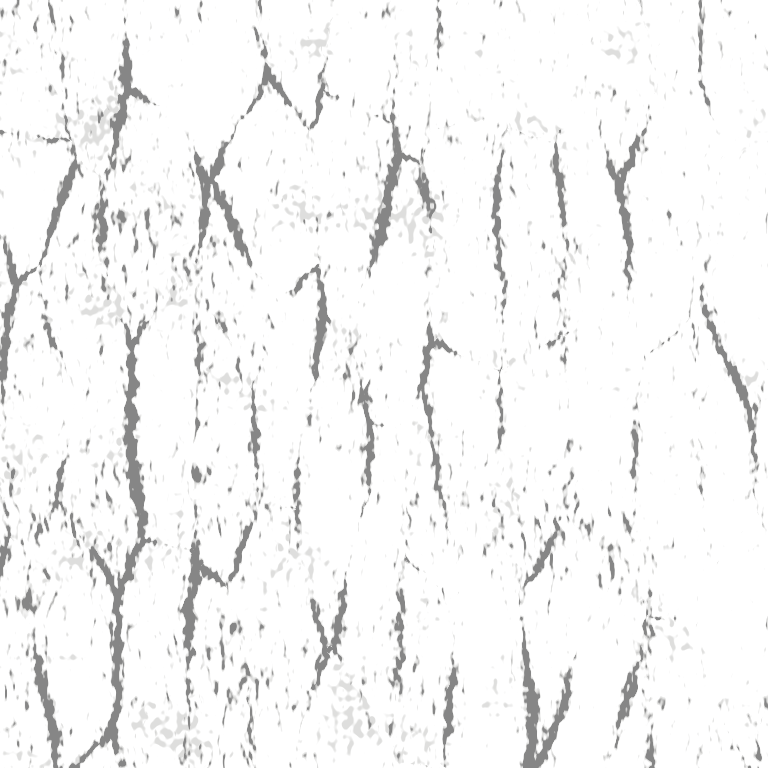
This texture is drawn by a three.js fragment shader. Its source:

```glsl
// Pale tree bark: broken upright grey cracks, small flecks and faint smudges on white.
varying vec2 vUv;

float hash(vec2 p) {
  vec3 q = fract(p.xyx * 0.1031);
  q += dot(q, q.yzx + 33.33);
  return fract((q.x + q.y) * q.z);
}

vec2 gradient(vec2 cell) {
  float angle = 6.2832 * hash(cell + 17.0);
  return vec2(cos(angle), sin(angle));
}

float gradientNoise(vec2 p) {
  vec2 i = floor(p);
  vec2 f = p - i;
  vec2 u = f * f * f * (f * (f * 6.0 - 15.0) + 10.0);
  vec2 e = vec2(1.0, 0.0);
  float low = mix(dot(gradient(i), f), dot(gradient(i + e), f - e), u.x);
  float high = mix(dot(gradient(i + e.yx), f - e.yx), dot(gradient(i + 1.0), f - 1.0), u.x);
  return mix(low, high, u.y);
}

vec2 platePoint(vec2 cell) {
  return cell + 0.5 + 0.85 * (vec2(hash(cell + 5.0), hash(cell + 71.0)) - 0.5);
}

// Distance to the nearest border between bark plates, and how upright that border is.
vec2 plateBorder(vec2 uv) {
  vec2 scale = vec2(12.0, 3.6);
  vec2 p = uv * scale + 20.0;
  vec2 home = floor(p);
  vec2 nearest = home;
  float best = 100.0;
  for (int y = -1; y <= 1; y++) {
    for (int x = -1; x <= 1; x++) {
      vec2 cell = floor(p) + vec2(float(x), float(y));
      vec2 toPoint = platePoint(cell) - p;
      float d = dot(toPoint, toPoint);
      if (d < best) {
        best = d;
        home = cell;
        nearest = platePoint(cell);
      }
    }
  }
  vec2 border = vec2(1.0, 1.0);
  for (int y = -2; y <= 2; y++) {
    for (int x = -2; x <= 2; x++) {
      if (x == 0 && y == 0) continue;
      vec2 other = platePoint(home + vec2(float(x), float(y)));
      vec2 normal = normalize(other - nearest);
      vec2 slope = normal * scale;
      float d = dot(0.5 * (nearest + other) - p, normal) / length(slope);
      if (d < border.x) border = vec2(d, abs(slope.x) / length(slope));
    }
  }
  return border;
}

void main() {
  // Wobble the plates so that their borders wander
  vec2 warped = vUv;
  warped.x += 0.016 * gradientNoise(vUv * vec2(10.0, 7.0) + 3.0);
  warped += 0.007 * vec2(gradientNoise(vUv * 45.0 + 9.0), gradientNoise(vUv * 38.0 + 60.0));
  vec2 border = plateBorder(warped);

  float grain = gradientNoise(vUv * vec2(190.0, 95.0) + 31.0);
  float leftward = 0.5 - vUv.x;

  // Cracks swell and vanish along the borders, and are thinner when they lie flat
  float presence = gradientNoise(vUv * vec2(15.0, 6.0) + 40.0) + 0.22 * leftward;
  float halfWidth = mix(-0.004, 0.006, smoothstep(-0.25, 0.4, presence));
  halfWidth -= 0.0022 * (1.0 - border.y);
  float crack = halfWidth - border.x + 0.007 * grain;

  // Upright flecks gather beside the cracks and in loose patches
  float patches = gradientNoise(vUv * vec2(9.0, 5.0) + 80.0) + 0.4 * leftward;
  float fleck = gradientNoise(warped * vec2(115.0, 30.0) + 12.0) + 0.5 * grain
    + 0.5 * patches + 0.25 * exp(-border.x / 0.012) - 0.67;

  // Faint smudges are clusters of coarse grain
  float smudge = 0.9 * gradientNoise(vUv * vec2(10.0, 9.0) + 130.0)
    + 0.6 * gradientNoise(vUv * vec2(100.0, 80.0) + 7.0) + 0.15 * leftward - 0.48;

  float dark = max(smoothstep(-0.0009, 0.0009, crack), smoothstep(-0.08, 0.08, fleck));
  float light = max(smoothstep(-0.0012, 0.0012, crack + 0.0016),
    max(smoothstep(-0.1, 0.1, fleck + 0.15), smoothstep(-0.08, 0.08, smudge)));

  vec3 white = vec3(1.0);
  vec3 paleGrey = vec3(0.87, 0.87, 0.865);
  vec3 crackGrey = vec3(0.525);
  vec3 colour = mix(white, paleGrey, light);
  gl_FragColor = vec4(mix(colour, crackGrey, dark), 1.0);
}
```
